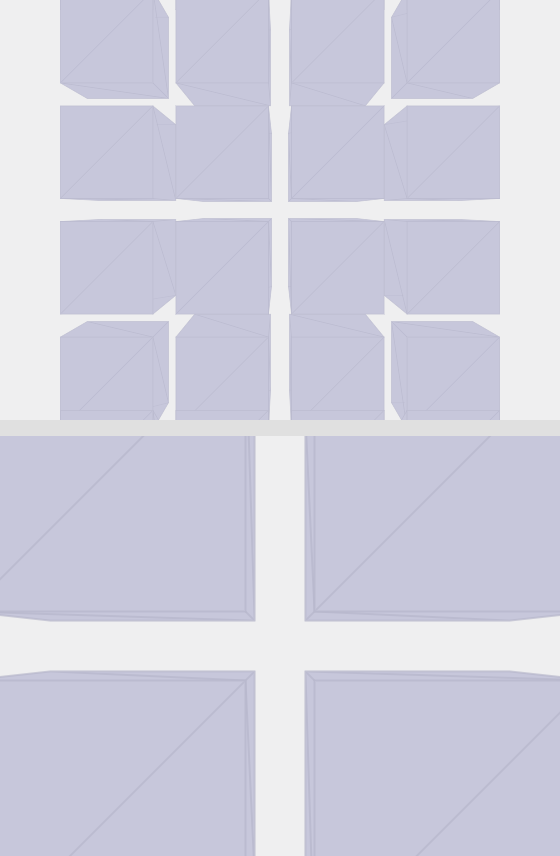
Top, the full canvas; bottom, a detail of the centre.
Give the GLSL for this pattern, as a Shadertoy shader.

```glsl
// A four by four grid of pale boxes seen head-on in one-point perspective.
// Each box is the convex hull of a front square and a smaller back square pulled
// to the centre, with faint triangulated edges; rows wrap vertically to tile.

const float HALF_FACE = 0.1102;
const vec3 PAPER = vec3(0.938, 0.938, 0.94);
const vec3 FACE = vec3(0.78, 0.78, 0.86);
const vec3 EDGE = vec3(0.71, 0.71, 0.79);

float coverage(float dist) {
    return clamp(0.5 - dist * iResolution.y, 0.0, 1.0);
}

float segment(vec2 p, vec2 a, vec2 b) {
    vec2 ab = b - a;
    return length(p - a - ab * clamp(dot(p - a, ab) / dot(ab, ab), 0.0, 1.0));
}

// Signed distance to the line a-b, negative on the side of the origin
float halfPlane(vec2 p, vec2 a, vec2 b) {
    vec2 n = normalize(vec2(a.y - b.y, b.x - a.x));
    return dot(p - a, n) * sign(dot(a, n));
}

vec2 frontCorner(vec2 k) { return HALF_FACE * k; }

vec2 backCorner(vec2 k, vec2 centre, float scale) {
    return centre * (scale - 1.0) + HALF_FACE * scale * k;
}

vec3 drawEdge(vec3 col, float dist) {
    return mix(col, EDGE, 0.65 * coverage(dist - 0.0008));
}

// Receding sides of one box: hull fill, silhouette and triangle edges
vec3 drawSides(vec3 col, vec2 q, vec2 centre, float scale) {
    vec2 d = -sign(centre);
    vec2 kx = vec2(d.x, -d.y), ky = -kx;
    vec2 fx = frontCorner(kx), bx = backCorner(kx, centre, scale);
    vec2 fy = frontCorner(ky), by = backCorner(ky, centre, scale);
    vec2 fn = frontCorner(d), bn = backCorner(d, centre, scale);

    // Bounding box cut by the two slanted silhouette edges
    vec2 box = abs(q - 0.5 * (bn - fn)) - 0.5 * abs(bn + fn);
    float hull = max(max(box.x, box.y), max(halfPlane(q, fx, bx), halfPlane(q, fy, by)));
    col = mix(col, FACE, coverage(hull));

    float rim = min(segment(q, fn, bn), min(segment(q, fx, bx), segment(q, fy, by)));
    rim = min(rim, min(segment(q, bn, bx), segment(q, bn, by)));

    // Diagonals splitting the upright and the level side
    vec2 top = vec2(d.x, 1.0), right = vec2(1.0, d.y);
    vec2 low = vec2(d.x, -1.0), left = vec2(-1.0, d.y);
    float upright = d.x > 0.0
        ? segment(q, frontCorner(top), backCorner(low, centre, scale))
        : segment(q, backCorner(top, centre, scale), frontCorner(low));
    float level = d.y < 0.0
        ? segment(q, frontCorner(left), backCorner(right, centre, scale))
        : segment(q, backCorner(left, centre, scale), frontCorner(right));

    // Far edge showing through the upright side
    vec2 inner = d.x * d.y < 0.0 ? vec2(mix(bx.x, fx.x, 0.82), bx.y) : -fn;
    float through = max(segment(q, bx, inner), hull);

    col = drawEdge(col, min(rim, min(upright, level)));
    return mix(col, EDGE, 0.4 * coverage(through - 0.0008));
}

// Front square with its outline and rising diagonal
vec3 drawFront(vec3 col, vec2 q) {
    float face = max(abs(q.x), abs(q.y)) - HALF_FACE;
    col = mix(col, FACE, coverage(face));
    float diagonal = segment(q, vec2(-HALF_FACE), vec2(HALF_FACE));
    return drawEdge(col, min(abs(face), diagonal));
}

void mainImage(out vec4 fragColor, in vec2 fragCoord) {
    vec2 p = (fragCoord - 0.5 * iResolution.xy) / iResolution.y;
    vec3 col = PAPER;

    // All sides first, then all fronts
    for (int pass = 0; pass < 2; pass++) {
        for (int i = 0; i < 16; i++) {
            vec2 centre = 0.2752 * (vec2(i % 4, i / 4) - 1.5);
            vec2 q = p - centre;
            q.y -= floor(q.y + 0.5);

            // Boxes get shallower toward the rim of the grid
            vec2 outer = step(0.2752, abs(centre));
            float scale = 1.0 - 0.265 * pow(0.68, outer.x + outer.y);
            col = pass == 0 ? drawSides(col, q, centre, scale) : drawFront(col, q);
        }
    }
    fragColor = vec4(col, 1.0);
}
```
